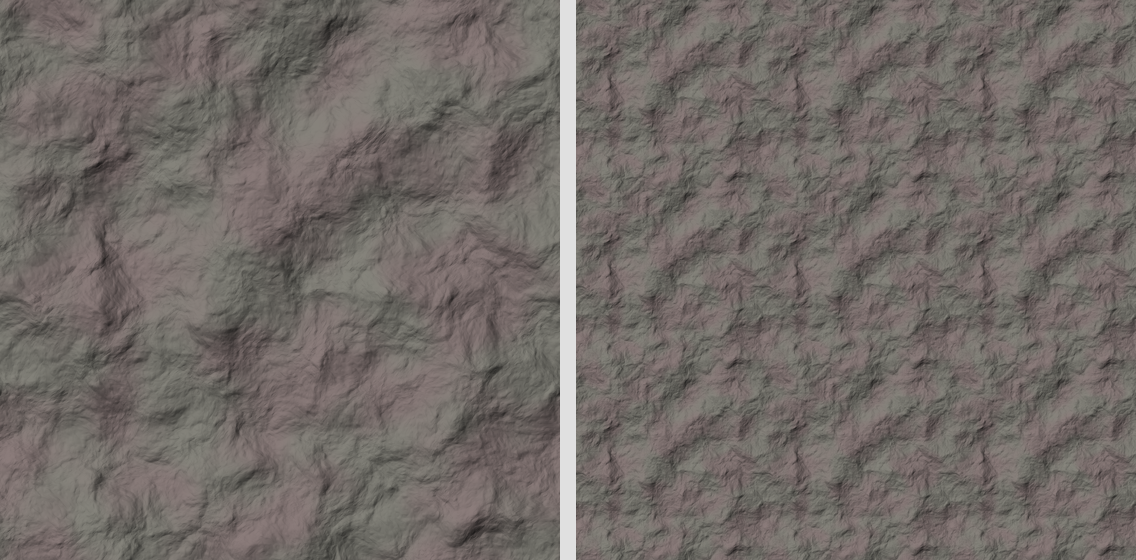
Left: one tile. Right: repeated 3 by 3.
This texture is drawn by a WebGL 2 fragment shader. Its source:

```glsl
#version 300 es
precision highp float;
// Seamless rough grey-brown rock, lit from the upper left.

uniform vec2 u_resolution;
out vec4 fragColor;

const float TAU = 6.2831853;
const int OCTAVES = 6;

// Integer hash of a lattice cell and a seed, giving 0..1.
float hash(vec2 cell, float seed) {
    uvec3 v = uvec3(vec3(cell, seed));
    uint h = v.x * 1973u + v.y * 9277u + v.z * 26699u + 7919u;
    h = (h ^ (h >> 15)) * 73244475u;
    h = (h ^ (h >> 13)) * 73244475u;
    h ^= h >> 16;
    return float(h & 65535u) / 65536.0;
}

// Dot product of a cell's random direction with an offset from it.
float corner(vec2 cell, vec2 offset, float period, float seed) {
    float angle = TAU * hash(mod(cell, period), seed);
    return dot(vec2(cos(angle), sin(angle)), offset);
}

// Gradient noise that wraps after a whole number of cells.
float noise(vec2 uv, float period, float seed) {
    vec2 p = uv * period + 0.37 * seed;
    vec2 i = floor(p);
    vec2 f = p - i;
    vec2 s = f * f * f * (f * (f * 6.0 - 15.0) + 10.0);
    vec2 e = vec2(1.0, 0.0);
    float low = mix(corner(i, f, period, seed),
                    corner(i + e.xy, f - e.xy, period, seed), s.x);
    float high = mix(corner(i + e.yx, f - e.yx, period, seed),
                     corner(i + e.xx, f - e.xx, period, seed), s.x);
    return mix(low, high, s.y);
}

// Rock relief: octaves of noise, partly folded into sharp creases.
float relief(vec2 uv, float basePeriod, float roughness) {
    float sum = 0.0;
    float slope = 1.0;
    float period = basePeriod;
    for (int k = 0; k < OCTAVES; k++) {
        float n = noise(uv, period, float(k + 1));
        float folded = sqrt(n * n + 0.002);
        float crease = k == 0 ? 0.0 : 0.55;
        sum += slope / period * mix(n, folded * 1.3, crease);
        slope *= roughness;
        period *= 2.0;
    }
    return sum;
}

// Bends the coordinates so that the creases wander.
vec2 warp(vec2 uv, float amount) {
    return uv + amount * vec2(noise(uv, 11.0, 21.0), noise(uv, 11.0, 22.0));
}

float height(vec2 uv) {
    return relief(warp(uv, 0.02), 5.0, 0.88);
}

// Surface normal from central differences of the height.
vec3 surfaceNormal(vec2 uv, float stepSize, float strength) {
    vec2 e = vec2(stepSize, 0.0);
    vec2 grad = vec2(height(uv + e.xy) - height(uv - e.xy),
                     height(uv + e.yx) - height(uv - e.yx)) / (2.0 * stepSize);
    return normalize(vec3(-strength * grad, 1.0));
}

// Slow drift between a pinkish and a greenish grey.
vec3 stoneTint(vec2 uv) {
    vec3 pink = vec3(1.02, 0.91, 0.90);
    vec3 green = vec3(0.975, 0.965, 0.905);
    float drift = noise(uv, 6.0, 31.0) + 0.5 * noise(uv, 13.0, 32.0);
    return mix(pink, green, smoothstep(-0.4, 0.4, drift));
}

void main() {
    vec2 uv = gl_FragCoord.xy / u_resolution;
    vec3 light = normalize(vec3(-0.36, 0.36, 0.866));
    vec3 normal = surfaceNormal(uv, 0.0011, 0.23);
    float shade = max(dot(normal, light), 0.0);
    vec3 colour = 0.535 * shade * stoneTint(uv);
    fragColor = vec4(colour, 1.0);
}
```
